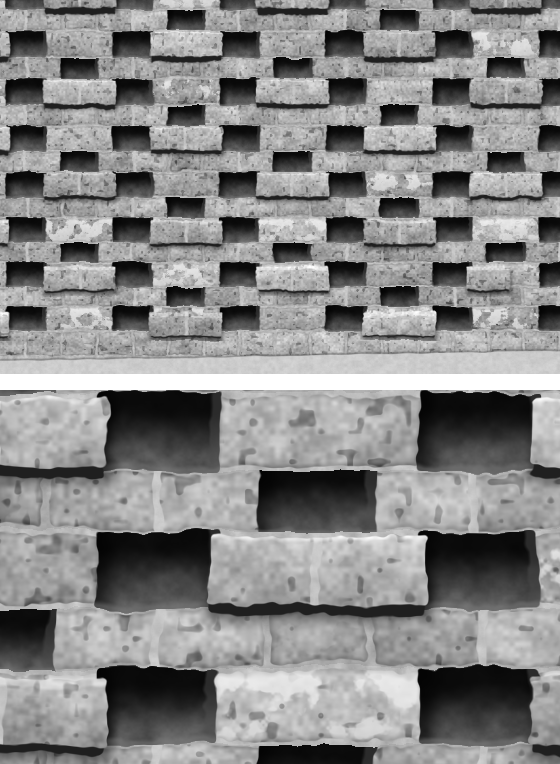
Top, the full canvas; bottom, a detail of the centre.
This pattern is drawn by a WebGL 1 fragment shader. Its source:

```glsl
precision highp float;
uniform vec2 u_resolution;

const float PERIOD = 4.67;   // column spacing, in course heights
const float TALL = 0.57;     // half height of a course with regular holes

float hash(vec2 p) {
  return fract(sin(dot(p, vec2(127.1, 311.7))) * 43758.5);
}

float noise(vec2 p) {
  vec2 i = floor(p), f = fract(p);
  f = f * f * (3.0 - 2.0 * f);
  return mix(mix(hash(i), hash(i + vec2(1, 0)), f.x),
             mix(hash(i + vec2(0, 1)), hash(i + vec2(1, 1)), f.x), f.y);
}

float fbm(vec2 p) {
  float sum = 0.0, amp = 0.53;
  for (int i = 0; i < 4; i++) {
    sum += amp * noise(p);
    p = p * 2.1 + 17.3;
    amp *= 0.5;
  }
  return sum;
}

float block(vec2 p, vec2 halfSize) {
  vec2 d = abs(p) - halfSize + 0.06;
  return length(max(d, 0.0)) + min(max(d.x, d.y), 0.0) - 0.06;
}

float cover(float d, float aa) {
  return 1.0 - smoothstep(-aa, aa, d);
}

// Weathered face with pits and flaking paint
float brickTone(vec2 w, vec2 id, float paint) {
  float tone = 0.67 + 0.13 * (hash(id) - 0.5);
  tone += 0.26 * (fbm(w * vec2(2.0, 3.0)) - 0.5) + 0.15 * (noise(w * 12.0) - 0.5);
  tone -= 0.2 * smoothstep(0.74, 0.9, noise(w * 7.0 + id));
  float peel = smoothstep(0.48, 0.58, fbm(w * 2.3 + id * 3.7));
  return mix(tone, 0.9, peel * paint);
}

float layBrick(float tone, vec2 w, vec2 id, vec2 p, vec2 halfSize, float paint, float aa) {
  float d = block(p, halfSize);
  float face = brickTone(w, id, paint) - 0.1 * p.y;
  face -= 0.1 * smoothstep(-0.09, 0.0, d);
  return mix(tone, face, cover(d, aa));
}

// Recess: dark under its top and left edges, paler towards the sill
float cutHole(float tone, vec2 w, vec2 p, vec2 halfSize, float aa) {
  vec2 t = p / halfSize;
  float back = mix(0.04, 0.34, smoothstep(-0.65, 0.85, t.y));
  back *= (0.65 + 0.7 * fbm(w * 3.5)) * mix(0.35, 1.0, smoothstep(-1.0, -0.5, t.x));
  back = mix(back, 0.3, 0.5 * smoothstep(0.78, 0.86, t.x));
  back = mix(back, 0.48, 0.5 * smoothstep(0.76, 0.92, t.y));
  return mix(tone, back, cover(block(p, halfSize), aa));
}

float joint(float tone, float x, float grain, float aa) {
  return mix(tone, 0.78 + 0.16 * (grain - 0.5), 0.9 * cover(abs(x) - 0.065, aa));
}

// Brick standing out of the wall, with underside and cast shadow
float layProjecting(float tone, vec2 w, vec2 id, vec2 p, float row, float grain, float aa) {
  float isHalf = 1.0 - step(0.5, abs(id.x - 4.0) + abs(row - 4.0));
  p -= vec2(-0.74 * isHalf, 0.04 * max(row, 0.0));
  vec2 size = vec2(mix(1.59, 0.96, isHalf), 0.5 + 0.008 * max(row, 0.0));
  float under = 0.15 - 0.014 * row;
  tone *= 1.0 - 0.55 * cover(block(p - vec2(0.04, 0.22), size), 0.2);
  tone = mix(tone, 0.12, cover(block(p - vec2(0.0, under), size - vec2(0.05, 0.0)), aa));
  float face = brickTone(w, id + 9.0, 0.12) - 0.14 * p.y;
  face = mix(joint(face, p.x, grain, aa), face, isHalf);
  face += 0.1 * smoothstep(0.03, -0.03, p.y + size.y - 0.05 - 0.03 * max(row, 0.0));
  return mix(tone, face, cover(block(p, size), aa));
}

void main() {
  vec2 q = gl_FragCoord.xy / u_resolution.y;
  float aa = 16.4 / u_resolution.y;

  // Wall space: x right, y down, courses slightly tighter towards the foot
  float drop = (0.506 - q.y) * 8.192;
  vec2 w = vec2(q.x * 16.384 - 1.15, 2.0 * (drop + 0.008 * drop * drop));
  float grain = fbm(w * 6.0);
  vec2 e = w + 0.12 * (vec2(noise(w * 1.7), noise(w * 1.7 + 40.0)) - 0.5);
  e += 0.06 * (vec2(noise(w * 8.0), noise(w * 8.0 + 70.0)) - 0.5);

  float row = 2.0 * floor(e.y * 0.5 + 0.5);
  float y = e.y - row;
  float cell = floor(e.x / PERIOD);
  float bayX = e.x - (cell + 0.5) * PERIOD;
  float column = floor(e.x / PERIOD + 0.5);
  float pierX = e.x - column * PERIOD;
  float tone = 0.73 + 0.24 * (grain - 0.5);

  if (e.y > 7.0 - 0.43) {
    // Solid footing course
    float n = floor(e.x * 3.0 / PERIOD);
    vec2 p = vec2(e.x - (n + 0.5) * PERIOD / 3.0, e.y - 7.16);
    tone = layBrick(tone, w, vec2(n, 7.0), p, vec2(0.72, 0.54), 0.2, aa);
  } else if (abs(y) < TALL) {
    // Long bricks between regular holes
    vec2 id = vec2(cell, row);
    float paint = 0.8 * step(0.5, hash(id + 5.0));
    tone = layBrick(tone, w, id, vec2(bayX, y), vec2(1.47, 0.5), paint, aa);
    tone = cutHole(tone, w, vec2(pierX, y), vec2(0.89, TALL), aa);
  } else {
    // Paired headers, with a hole in every other bay
    float side = sign(y);
    float course = row + side;
    y -= side;
    tone = layBrick(tone, w, vec2(cell, course), vec2(bayX, y), vec2(0.68, 0.37), 0.25, aa) - 0.05;
    vec2 id = vec2(column + 0.5 * step(0.0, pierX), course);
    tone = layBrick(tone, w, id, vec2(pierX, y), vec2(1.54, 0.4), 0.08, aa);
    tone = joint(tone, pierX + 0.16 * (hash(vec2(column, course)) - 0.5), grain, aa);
    if (mod(cell + (course + 1.0) * 0.5, 2.0) < 0.5)
      tone = cutHole(tone, w, vec2(bayX, y), vec2(0.84, 0.47), aa);
  }

  if (row < 7.0 && mod(cell + row * 0.5, 2.0) < 0.5)
    tone = layProjecting(tone, w, vec2(cell, row), vec2(bayX, e.y - row), row, grain, aa);

  // Concrete ground, sloping slightly
  float ground = w.y - 7.95 + 0.02 * w.x + 0.08 * (noise(w * 1.5) - 0.5);
  tone *= 1.0 - 0.3 * smoothstep(-0.14, 0.0, ground);
  tone = mix(tone, 0.8 + 0.1 * (grain - 0.5), cover(-ground, aa));

  gl_FragColor = vec4(vec3(clamp(tone, 0.0, 1.0)), 1.0);
}
```
